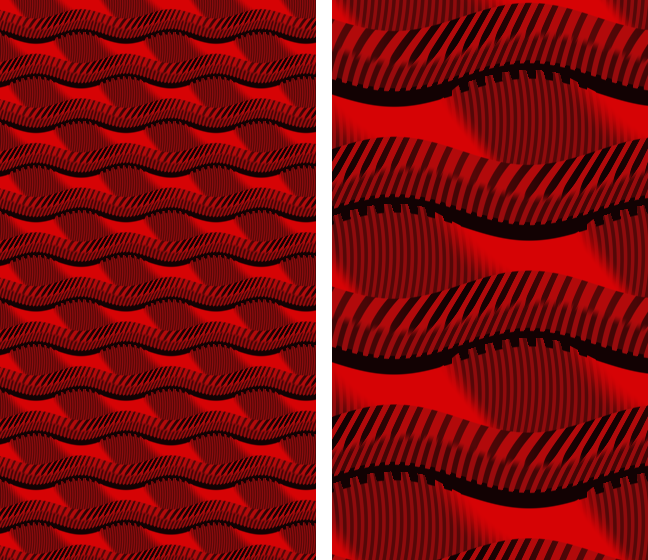
Left: the whole. Right: its middle third, enlarged.
Reproduce this pattern procedurally as a WebGL 2 fragment shader.

```glsl
#version 300 es
precision highp float;

#define COLUMNS 3.51
#define ROWS 12.55
#define FIRST_LINE 0.81
#define FIRST_CREST 1.80
#define WAVE_HEIGHT 0.105
#define LINE_HALF 0.066
#define BAND_DEPTH 0.50
#define TOOTH_DENSITY 8.0
#define RIB_DENSITY 13.0
#define HATCH_DENSITY 19.0

uniform vec2 u_resolution;
out vec4 fragColor;

const float PI = 3.14159265;
const vec3 BLACK = vec3(0.07, 0.008, 0.01);
const vec3 DARK_RED = vec3(0.33, 0.03, 0.03);
const vec3 HATCH_RED = vec3(0.56, 0.045, 0.05);
const vec3 RIB_RED = vec3(0.60, 0.045, 0.05);
const vec3 TOOTH_RED = vec3(0.70, 0.04, 0.045);
const vec3 BRIGHT_RED = vec3(0.84, 0.01, 0.02);

// Height of wavy line k; neighbours are half a wave apart
float waveLine(float x, float k) {
  return FIRST_LINE + k - WAVE_HEIGHT * cos(PI * (x - FIRST_CREST - k));
}

// Dark stripe coverage: duty 0 is empty, duty 1 is solid
float stripes(float x, float density, float duty, float pixel) {
  float soft = density * pixel * 1.4;
  float ridge = abs(fract(x * density) - 0.5) * 2.0;
  float edge = mix(-soft, 1.0 + soft, duty);
  return 1.0 - smoothstep(edge - soft, edge + soft, ridge);
}

void main() {
  // One unit is a row height, one wave is two units long; y runs down
  vec2 uv = gl_FragCoord.xy / u_resolution;
  vec2 p = vec2(uv.x * COLUMNS * 2.0, (1.0 - uv.y) * ROWS);
  float pixel = ROWS / u_resolution.y;

  // Row between two wavy lines
  float k = floor(p.y - FIRST_LINE);
  if (p.y < waveLine(p.x, k)) k -= 1.0;
  else if (p.y > waveLine(p.x, k + 1.0)) k += 1.0;
  float below = p.y - waveLine(p.x, k);
  float above = waveLine(p.x, k + 1.0) - p.y;
  float gap = below + above - BAND_DEPTH;
  float t = clamp(below / gap, 0.0, 1.0);

  // Fine hatched lens hanging under each crest, leaning right
  float side = mod(p.x - FIRST_CREST - k + 1.0, 2.0) - 1.0;
  float lens = smoothstep(-0.68, -0.48, side - 0.32 * t * t)
             * (1.0 - smoothstep(0.16, 0.50, side - 0.42 * t));
  float hatchX = p.x - 0.22 * below + 0.30 * below * below;
  float hatch = stripes(hatchX, HATCH_DENSITY, 0.5, pixel);
  vec3 color = mix(BRIGHT_RED, mix(HATCH_RED, DARK_RED, hatch), lens);

  // Soft slanted ribs, topped by teeth that are bold on the rising slope
  float rise = 0.5 - 0.5 * sin(PI * (p.x - FIRST_CREST - k - 1.0));
  float lean = mix(0.12, 0.46, rise);
  float slantX = p.x - lean * above - 0.35 * above * above;
  float depth = above / BAND_DEPTH;
  float toothDuty = mix(0.40, 0.56, rise) * smoothstep(0.30, 0.65, depth);
  float teeth = stripes(slantX, TOOTH_DENSITY, toothDuty, pixel);
  float ribs = stripes(slantX + 0.04, RIB_DENSITY, 0.5, pixel);
  float split = smoothstep(0.48, 0.66, depth + 0.12 * rise);
  vec3 toothColor = mix(TOOTH_RED, mix(DARK_RED, BLACK, rise), teeth);
  vec3 band = mix(mix(RIB_RED, DARK_RED * 0.8, ribs), toothColor, split);
  float inBand = 1.0 - smoothstep(-pixel, pixel, above - BAND_DEPTH);
  color = mix(color, band, inBand);

  // Heavy wavy line, notched by red tips above the lens
  float comb = stripes(hatchX, TOOTH_DENSITY, 0.5, pixel);
  float lower = LINE_HALF * (1.0 - 1.1 * lens * (1.0 - comb));
  float fringe = stripes(slantX + 0.04, RIB_DENSITY, 0.5, pixel);
  float upper = LINE_HALF * (0.75 + 0.35 * fringe);
  float line = 1.0 - smoothstep(-pixel, pixel, min(below - lower, above - upper));
  color = mix(color, BLACK, line);

  fragColor = vec4(color, 1.0);
}
```
